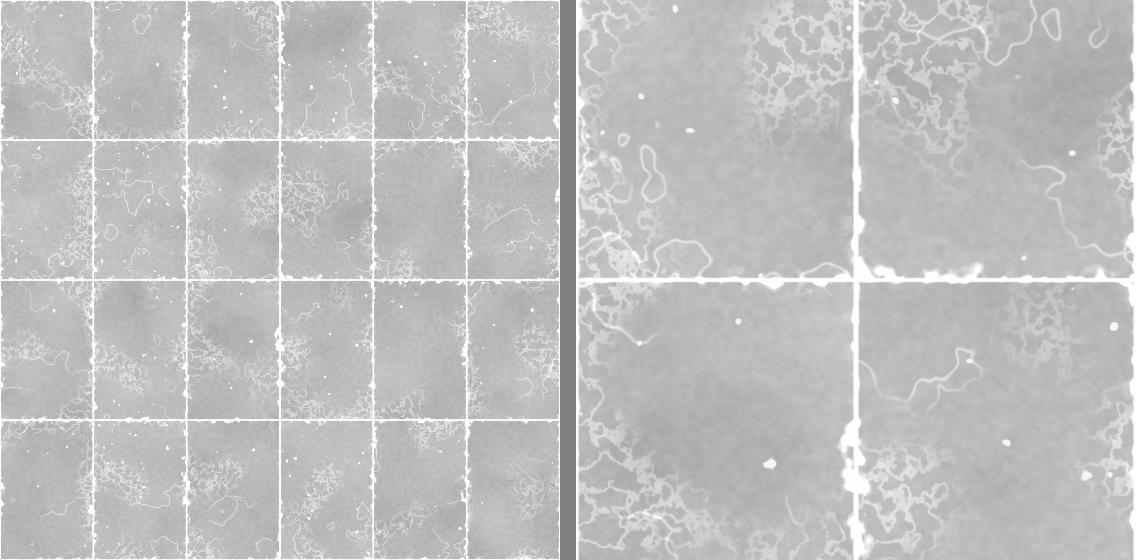
Left, the full canvas; right, a detail of the centre.
Write a three.js fragment shader that draws this texture.

```glsl
// Worn grey tiles, six across and four down, with ragged white joints, chips and mineral veins.
#define GRID vec2(6.0, 4.0)
#define STONE 0.733
#define CHALK 0.975
#define JOINT 0.0015
#define CHIPPING 0.0085
#define MOTTLE 0.085
#define GRAIN 0.024
#define VEIN_WIDTH 0.0011
#define VEIN_LIGHT 0.13
#define SPECK_RATE 0.055
#define SOFT 0.0008

varying vec2 vUv;

vec2 hash2(vec2 p) {
  vec3 q = fract(p.xyx * vec3(0.1031, 0.1030, 0.0973));
  q += dot(q, q.yzx + 33.33);
  return fract((q.xx + q.yz) * q.zy);
}

// Gradient noise that wraps over the canvas for whole-number frequencies.
float corner(vec2 cell, vec2 offset, vec2 freq, float seed) {
  vec2 slope = hash2(mod(cell, freq) + seed) * 2.0 - 1.0;
  return dot(slope, offset);
}

float noise(vec2 uv, vec2 freq, float seed) {
  vec2 p = uv * freq;
  vec2 i = floor(p);
  vec2 f = p - i;
  vec2 u = f * f * f * (f * (f * 6.0 - 15.0) + 10.0);
  vec2 s = vec2(1.0, 0.0);
  float low = mix(corner(i, f, freq, seed), corner(i + s.xy, f - s.xy, freq, seed), u.x);
  float high = mix(corner(i + s.yx, f - s.yx, freq, seed), corner(i + s.xx, f - s.xx, freq, seed), u.x);
  return 1.5 * mix(low, high, u.y);
}

float fbm(vec2 uv, vec2 freq, float seed) {
  float sum = 0.0;
  float amp = 0.5;
  for (int k = 0; k < 4; k++) {
    sum += amp * noise(uv, freq, seed);
    freq *= 2.0;
    amp *= 0.5;
    seed += 17.0;
  }
  return sum;
}

// Thin irregular outline along one level of the noise, with a faint inner stain.
float veins(vec2 uv, float seed, float level) {
  vec2 freq = vec2(11.0);
  vec2 e = vec2(0.0012, 0.0);
  float n = fbm(uv, freq, seed);
  vec2 slope = vec2(fbm(uv + e.xy, freq, seed), fbm(uv + e.yx, freq, seed)) - n;
  float dist = abs(n - level) / max(length(slope) / e.x, 3.0);
  float line = 1.0 - smoothstep(0.0, VEIN_WIDTH * 1.5, dist);
  float stain = smoothstep(level - 0.005, level, n) * (1.0 - smoothstep(level, level + 0.08, n));
  return line + 0.14 * stain;
}

// Scattered chips, one possible chip in each cell.
float specks(vec2 uv, float cells, float size, float rate, float seed) {
  vec2 cell = floor(uv * cells);
  vec2 id = mod(cell, cells) + seed;
  vec2 pick = hash2(id + 41.0);
  vec2 center = (cell + 0.2 + 0.6 * hash2(id)) / cells;
  float cluster = clamp(0.7 + 2.2 * noise(center, vec2(12.0, 8.0), seed), 0.0, 2.0);
  float dist = length(uv - center) + size * 1.1 * noise(uv, vec2(190.0), seed);
  float radius = size * (0.45 + 0.55 * pick.y);
  return step(pick.x, rate * cluster) * (1.0 - smoothstep(radius - SOFT, radius + SOFT, dist));
}

void main() {
  // Tile identity and distance to its sides
  vec2 place = vUv * GRID;
  vec2 tile = mod(floor(place), GRID);
  vec2 local = fract(place);
  vec2 side = min(local, 1.0 - local) / GRID;
  float edge = min(side.x, side.y * 1.2);
  vec2 chance = hash2(tile + 7.0);
  float seed = floor(chance.x * 150.0) + 20.0;

  // Mottled stone with fine grain
  float cloud = fbm(vUv, vec2(7.0), seed);
  float tone = STONE + MOTTLE * cloud + 0.018 * (chance.y - 0.5);
  tone -= 0.035 * smoothstep(0.05, 0.4, fbm(vUv, vec2(9.0), seed + 31.0));
  tone += GRAIN * (noise(vUv, vec2(110.0), 5.0) + noise(vUv, vec2(230.0), 9.0));

  // Mineral veins, present in patches
  float patches = smoothstep(0.0, 0.22, noise(vUv, vec2(7.0), seed + 53.0) + 0.2 * (chance.y - 0.5));
  tone += VEIN_LIGHT * patches * veins(vUv, seed + 71.0, 0.09);

  // Lacy scale, mostly near the sides
  float nearSide = 1.0 - smoothstep(0.0, 0.035, edge);
  float lace = 1.0 - smoothstep(0.02, 0.12, abs(fbm(vUv, vec2(64.0), seed + 13.0)));
  float scale = smoothstep(0.12, 0.5, noise(vUv, vec2(10.0), seed + 29.0) + 0.22 * nearSide);
  tone += 0.13 * lace * scale;

  // White chips, large and small
  float rate = SPECK_RATE * (0.3 + 1.5 * chance.y * chance.y);
  float chips = specks(vUv, 48.0, 0.0031, rate, 3.0);
  chips = max(chips, specks(vUv, 96.0, 0.0018, rate * 0.75, 19.0));
  tone = mix(tone, CHALK, 0.95 * chips);

  // Ragged joint with a pale fringe
  float rough = noise(vUv, vec2(72.0), seed) + 0.6 * noise(vUv, vec2(156.0), seed + 5.0);
  float wear = clamp(0.65 + 1.4 * noise(vUv, vec2(13.0), seed + 37.0), 0.15, 1.3);
  float gap = edge - JOINT - CHIPPING * wear * max(rough, 0.0);
  float fringe = (1.0 - smoothstep(0.0, 0.006, gap)) * smoothstep(-0.2, 0.5, rough);
  tone += 0.12 * fringe * wear;
  tone = mix(CHALK + 0.02, tone, smoothstep(-SOFT, SOFT, gap));

  gl_FragColor = vec4(vec3(clamp(tone, 0.0, 1.0)), 1.0);
}
```
